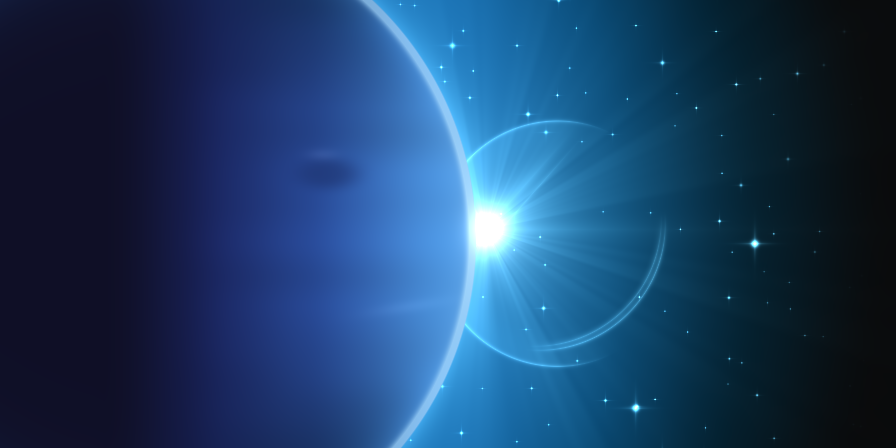
Give the GLSL for this background, as a Shadertoy shader.

```glsl
// A blue planet fills the left side, with a sun flaring behind its right limb.
// Layers: falloff gradients for space and surface, thin circular arcs for the
// lens bubble, soft beams, and stars scattered over a hashed grid.

float hash(vec2 p) {
    return fract(sin(dot(p, vec2(127.1, 311.7))) * 43758.5453);
}

float noise(vec2 p) {
    vec2 i = floor(p), f = fract(p);
    f = f * f * (3.0 - 2.0 * f);
    return mix(mix(hash(i), hash(i + vec2(1, 0)), f.x),
               mix(hash(i + vec2(0, 1)), hash(i + vec2(1, 1)), f.x), f.y);
}

// Smooth ramp that falls from 1 at lo to 0 at hi
float fall(float lo, float hi, float x) {
    return 1.0 - smoothstep(lo, hi, x);
}

float ring(vec2 q, float radius, float width) {
    return exp(-abs(length(q) - radius) / width);
}

// Round core with a four-pointed cross
float sparkle(vec2 q, float size) {
    vec2 a = abs(q) / size;
    float cross4 = exp(-a.y * 3.0 - a.x * 0.55) + exp(-a.x * 3.0 - a.y * 0.55);
    return 1.3 * exp(-dot(a, a) * 1.5) + 0.55 * cross4;
}

float starField(vec2 p) {
    float light = 0.0;
    vec2 cell = floor(p * 11.0);
    for (int j = -1; j <= 1; j++)
    for (int i = -1; i <= 1; i++) {
        vec2 id = cell + vec2(i, j);
        vec2 pos = (id + vec2(hash(id), hash(id + 17.3))) / 11.0;
        float size = mix(0.0018, 0.005, pow(hash(id + 41.7), 4.0));
        float present = step(hash(id + 73.1), 0.65) * fall(1.55, 1.95, pos.x);
        light += present * (0.35 + 0.6 * hash(id + 5.9)) * sparkle(p - pos, size);
    }
    return light;
}

vec3 spaceColor(vec2 p) {
    float dy = p.y - 0.5;
    float x = p.x + 0.3 * dy * dy;
    vec3 col = mix(vec3(0.035, 0.04, 0.045), vec3(0.008, 0.12, 0.18), fall(1.62, 2.0, x));
    col = mix(col, vec3(0.02, 0.27, 0.44), fall(1.34, 1.72, x));
    return mix(col, vec3(0.09, 0.43, 0.69), fall(1.05, 1.46, x));
}

vec3 surfaceColor(vec2 p, float depth) {
    float dy = p.y - 0.48;
    vec3 col = mix(vec3(0.06, 0.06, 0.15), vec3(0.10, 0.14, 0.37), smoothstep(0.23, 0.53, p.x));
    col = mix(col, vec3(0.17, 0.32, 0.64), smoothstep(0.40, 0.80, p.x));
    col = mix(col, vec3(0.31, 0.61, 0.91), smoothstep(0.68, 1.04, p.x));
    col *= 1.0 - smoothstep(0.2, 0.9, p.x) * min(2.2 * dy * dy, 0.6);
    col += vec3(0.04, 0.19, 0.34) * exp(-depth / 0.07) * smoothstep(0.1, 0.5, abs(dy));

    // Cloud bands and an oval storm with a pale upper lip
    float lit = smoothstep(0.3, 0.7, p.x);
    col *= 1.0 + 0.10 * lit * (noise(p * vec2(2.5, 13.0)) - 0.5);
    vec2 storm = (p - vec2(0.73, 0.612)) / vec2(0.07, 0.035);
    col = mix(col, vec3(0.11, 0.19, 0.42), 0.6 * exp(-pow(dot(storm, storm), 1.5)));
    vec2 lip = (p - vec2(0.72, 0.655)) / vec2(0.035, 0.013);
    col += 0.05 * exp(-dot(lip, lip));
    vec2 wisp = (p - vec2(0.91, 0.315 + 0.15 * (p.x - 0.91))) / vec2(0.09, 0.014);
    return col + 0.035 * exp(-dot(wisp, wisp));
}

// Translucent bubble: outer shell at left, double crescent at lower right
float bubble(vec2 p) {
    vec2 q = p - vec2(1.245, 0.456);
    float shell = ring(q, 0.274, 0.0028) * fall(1.22, 1.37, p.x);
    float film = smoothstep(0.17, 0.274, length(q)) * fall(0.272, 0.277, length(q));
    shell = 0.32 * shell + 0.09 * film * fall(1.2, 1.4, p.x);

    vec2 c = p - vec2(1.203, 0.5);
    float facing = dot(normalize(c + 1e-5), vec2(0.707, -0.707));
    float crescent = ring(c, 0.282, 0.003) + 0.6 * ring(c + vec2(0.009, -0.009), 0.282, 0.0025);
    float gap = fall(0.274, 0.284, length(c)) * smoothstep(0.255, 0.274, length(c));
    return shell + (0.36 * crescent + 0.08 * gap) * smoothstep(0.62, 0.92, facing);
}

void mainImage(out vec4 fragColor, in vec2 fragCoord) {
    vec2 p = fragCoord / iResolution.y;
    p.x += 1.0 - 0.5 * iResolution.x / iResolution.y;
    float pixel = 1.0 / iResolution.y;
    float depth = 0.732 - length(p - vec2(0.331, 0.466));
    float planet = smoothstep(-pixel, pixel, depth);
    vec2 q = p - vec2(1.085, 0.488);
    float d = length(q);

    // Space with the sun's halo and atmosphere outside the limb
    vec3 space = spaceColor(p);
    space += vec3(0.20, 0.24, 0.22) * exp(-d * 5.0);
    space += vec3(0.12, 0.18, 0.19) * exp(min(depth, 0.0) / 0.035);

    // Beams: fine angular rays, one diagonal shaft, a level streak
    float angle = atan(q.y, q.x);
    float rays = noise(vec2(angle * 9.0, 2.0)) * noise(vec2(angle * 23.0, 7.0));
    vec2 shaft = vec2(dot(q, vec2(0.66, 0.75)), dot(q, vec2(-0.75, 0.66)));
    float beam = smoothstep(0.0, 0.06, shaft.x) * fall(0.12, 0.32, shaft.x);
    beam *= exp(-abs(shaft.y) / 0.022) + 0.6 * exp(-abs(shaft.y + 0.025) / 0.004);
    float streak = exp(-abs(q.y) / 0.025 - abs(q.x) * 4.5);
    space += vec3(0.5, 0.75, 0.8) * (0.22 * rays * exp(-d * 3.0) + 0.24 * beam + 0.28 * streak);

    // Bubble, scattered stars and three larger sparkles
    space += vec3(0.55, 0.85, 0.95) * bubble(p);
    float stars = starField(p) + 1.2 * sparkle(p - vec2(1.685, 0.456), 0.0085);
    stars += sparkle(p - vec2(1.419, 0.089), 0.008) + 0.6 * sparkle(p - vec2(1.01, 0.898), 0.006);
    space += vec3(0.45, 0.85, 1.0) * stars;

    // Planet with a pale rim, then sunlight spilling over both
    vec3 surface = surfaceColor(p, depth);
    float rim = exp(-pow((depth - 0.009) / 0.011, 2.0)) + 0.35 * exp(-depth / 0.03);
    surface = mix(surface, vec3(0.68, 0.87, 1.0), min(rim, 1.0) * (0.62 + 0.3 * exp(-d * 4.0)));
    vec3 col = mix(space, surface, planet);
    float core = exp(-d * d / 0.0022) + 0.55 * exp(-d / 0.06);
    col += vec3(0.75, 0.7, 0.6) * core * mix(1.0, 0.4 * exp(-depth / 0.04), planet);

    fragColor = vec4(clamp(col, 0.0, 1.0), 1.0);
}
```
